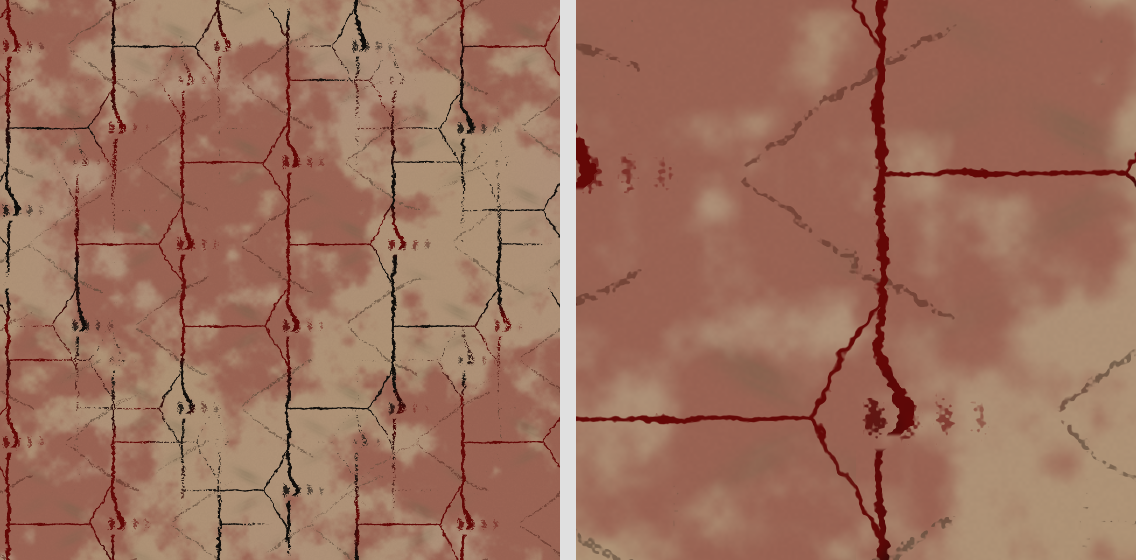
Left: the whole. Right: its middle third, enlarged.
This pattern is drawn by a Shadertoy shader. Its source:

```glsl
#define PITCH vec2(0.1885, 0.1465)
#define ANCHOR vec2(0.5143, 0.5638)
#define TRUNK_WIDTH 0.0026
#define TWIG_WIDTH 0.0012
#define TAN_COLOR vec3(0.68, 0.565, 0.465)
#define STAIN_COLOR vec3(0.595, 0.375, 0.315)
#define INK_COLOR vec3(0.06, 0.05, 0.04)
#define BLOOD_COLOR vec3(0.39, 0.03, 0.025)
#define FADED_COLOR vec3(0.39, 0.31, 0.24)
#define SMUDGE_COLOR vec3(0.43, 0.39, 0.29)
#define STAIN_RADIUS 0.40
#define GRAIN_SCALE 480.0

float hash(vec2 p) {
    vec3 v = fract(vec3(p.xyx) * 0.1031);
    v += dot(v, v.yzx + 33.33);
    return fract((v.x + v.y) * v.z);
}

float noise(vec2 p) {
    vec2 i = floor(p), f = fract(p);
    f = f * f * (3.0 - 2.0 * f);
    vec2 e = vec2(0.0, 1.0);
    return mix(mix(hash(i), hash(i + e.yx), f.x),
               mix(hash(i + e), hash(i + e.yy), f.x), f.y);
}

float fbm(vec2 p) {
    float sum = 0.0, gain = 0.5;
    for (int i = 0; i < 4; i++) {
        sum += gain * noise(p);
        p = p * 2.03 + 17.0;
        gain *= 0.5;
    }
    return sum / 0.9375;
}

float segment(vec2 p, vec2 a, vec2 b) {
    vec2 d = b - a;
    return length(p - a - d * clamp(dot(p - a, d) / dot(d, d), 0.0, 1.0));
}

float stroke(float dist, float halfWidth) {
    float aa = max(0.6 / iResolution.y, 0.0006);
    return 1.0 - smoothstep(halfWidth - aa, halfWidth + aa, dist);
}

// One cracked cell: x = dark ink, y = faded branches, z = feathered smudge
vec3 crackCell(vec2 q, vec2 jitter, float grain) {
    vec2 j = q + jitter;
    vec2 m = vec2(j.x, abs(j.y));
    float rough = 0.6 + 0.8 * grain;

    // Trunk, bulging and beaded beside its knot
    float t = q.y - PITCH.y;
    float reach = t > 0.0 ? 0.026 : 0.013;
    float bulge = exp(-t * t / (reach * reach));
    float gap = smoothstep(0.003, 0.006, abs(t + 0.014));
    float ink = stroke(abs(j.x - 0.015 * bulge), TRUNK_WIDTH * rough * (1.0 + 0.7 * bulge)) * gap;

    // Horizontal crack with a thicker stretch, ending in a fork
    vec2 fork = vec2(0.1455, 0.0);
    float swell = exp(-pow((q.x - 0.058) / 0.011, 2.0));
    vec2 flatJ = q + jitter * vec2(1.0, 0.3);
    ink = max(ink, stroke(segment(flatJ, vec2(0.0), fork), TWIG_WIDTH * rough * (1.0 + swell)));
    ink = max(ink, stroke(segment(m, fork, vec2(PITCH.x, 0.072)), TWIG_WIDTH * rough));

    // Row of speckled arcs through the knot, weaker to the right
    for (int i = 0; i < 4; i++) {
        float k = float(i);
        float dx = q.x + 0.003 - 0.021 * k + 18.0 * t * t;
        float arc = exp(-pow(dx / 0.0075, 2.0) - pow(t / 0.015, 2.0));
        ink = max(ink, (0.85 - 0.15 * k) * smoothstep(0.62, 0.85, arc * (0.85 - 0.08 * k) + 0.55 * grain - 0.1));
    }

    // Pale side branches crossing the trunk
    float branch = min(segment(m, vec2(-0.082, 0.004), vec2(0.0, 0.065)),
                       segment(m, vec2(0.0, 0.065), vec2(0.044, 0.086)));
    float taper = 1.0 - 0.5 * smoothstep(0.0, 0.08, abs(q.x));
    float faded = stroke(branch, 0.0021 * rough * taper) * smoothstep(0.2, 0.6, grain) * 0.85;

    // Feathered smudges fanning out from the fork
    float across = abs(q.y) - 0.025 + 0.45 * (q.x - 0.116);
    float feather = exp(-pow((q.x - 0.116) / 0.024, 2.0) - pow(across / 0.011, 2.0));
    float streaks = noise(vec2(q.x * 35.0, across * 330.0));
    float smudge = feather * (0.35 + 0.65 * streaks) * (q.y > 0.0 ? 0.65 : 0.45);
    return vec3(ink, faded, smudge);
}

// Broad stained areas, repeated half a canvas apart
float stainField(vec2 p) {
    vec2 a = fract(p - vec2(0.40, 0.62) + 0.5) - 0.5;
    vec2 b = fract(p - vec2(0.95, 0.12) + 0.5) - 0.5;
    return 1.0 - min(length(a), length(b)) / STAIN_RADIUS;
}

void mainImage(out vec4 fragColor, in vec2 fragCoord) {
    vec2 p = fragCoord / iResolution.xy;
    float grain = noise(p * GRAIN_SCALE);
    vec2 jitter = 0.006 * (vec2(noise(p * 48.0), noise(p * 48.0 + 71.0)) - 0.5)
                + 0.004 * (vec2(noise(p * 210.0 + 9.0), noise(p * 210.0 + 37.0)) - 0.5);

    // Mottled ground
    float area = stainField(p);
    float stain = smoothstep(0.05, 0.65, area + 1.7 * (fbm(p * 19.0) - 0.5));
    vec3 color = TAN_COLOR + vec3(0.0, 0.012, -0.02) * (noise(p * 6.0) - 0.5);
    color = mix(color, STAIN_COLOR, 0.95 * stain);
    color *= 0.99 + 0.02 * grain;

    // Two staggered crack sheets cross-fading over the canvas
    float bloody = smoothstep(0.1, 0.4, area + 0.8 * (fbm(p * 12.0 + 5.0) - 0.5));
    vec3 inkColor = mix(INK_COLOR, BLOOD_COLOR, bloody);
    for (int sheet = 0; sheet < 2; sheet++) {
        vec2 local = fract(p - 0.5 * float(sheet));
        vec2 a = abs(local - 0.5) * 2.0;
        float own = (1.0 - a.x) * (1.0 - a.y);
        float weight = own / max(own + a.x * a.y, 0.001);
        vec3 marks = vec3(0.0);
        for (int s = 0; s < 2; s++) {
            vec2 origin = ANCHOR + PITCH * float(s);
            vec2 q = mod(local - origin + 0.1, 2.0 * PITCH) - 0.1;
            marks = max(marks, crackCell(q, jitter, grain));
        }
        float kept = smoothstep(0.0, 0.3, 1.5 * weight - grain);
        color = mix(color, SMUDGE_COLOR, marks.z * (0.35 + 0.4 * weight));
        color = mix(color, mix(FADED_COLOR, inkColor, 0.35 * bloody), marks.y * kept * 0.8);
        vec3 lineColor = mix(FADED_COLOR, inkColor, smoothstep(0.1, 0.6, weight));
        color = mix(color, lineColor, marks.x * kept);
    }
    fragColor = vec4(color, 1.0);
}
```
